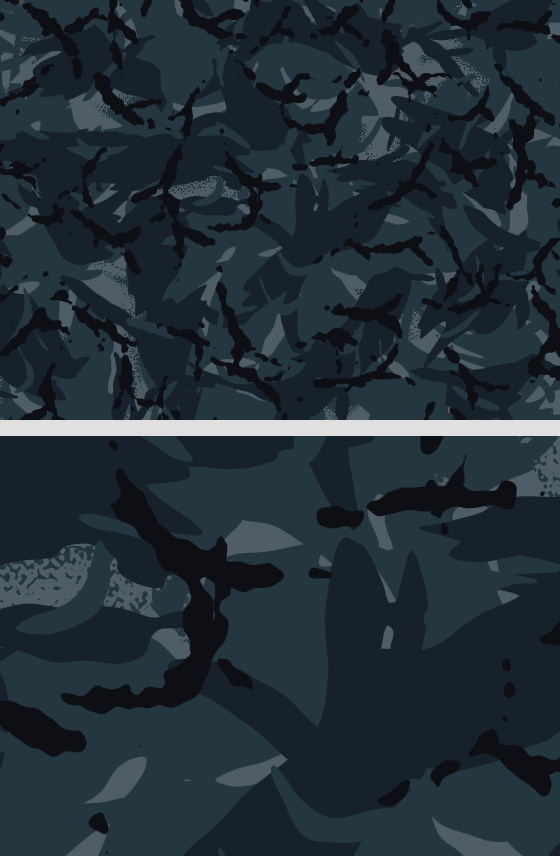
Top: the whole. Bottom: its middle third, enlarged.
Give the GLSL for this pattern, as a Shadertoy shader.

```glsl
#define PALE   vec3(0.31, 0.37, 0.40)
#define SLATE  vec3(0.14, 0.21, 0.25)
#define NAVY   vec3(0.09, 0.13, 0.17)
#define BLACK  vec3(0.05, 0.06, 0.08)
#define BEND   1.1      // arc depth relative to stroke length
#define SPREAD 2.6      // range of stroke angles, radians
#define WARP   0.05     // large-scale flow distortion
#define FINGERS 30.0    // bristle frequency at stroke ends
#define STIPPLE_WIDTH 0.035
#define STIPPLE_FREQ 230.0

vec2 hash2(vec2 p) {
    vec3 a = fract(p.xyx * vec3(0.1031, 0.1030, 0.0973));
    a += dot(a, a.yzx + 33.33);
    return fract((a.xx + a.yz) * a.zy);
}

// Gradient noise, roughly -0.7 to 0.7
float corner(vec2 cell, vec2 offset) {
    float angle = 6.2832 * hash2(cell).x;
    return dot(vec2(cos(angle), sin(angle)), offset);
}

float noise(vec2 p) {
    vec2 i = floor(p), f = p - i, e = vec2(1.0, 0.0);
    vec2 u = f * f * f * (f * (f * 6.0 - 15.0) + 10.0);
    return mix(mix(corner(i, f), corner(i + e, f - e), u.x),
               mix(corner(i + e.yx, f - e.yx), corner(i + e.xx, f - e.xx), u.x), u.y);
}

vec2 turn(vec2 p, float angle) {
    float c = cos(angle), s = sin(angle);
    return vec2(c * p.x + s * p.y, c * p.y - s * p.x);
}

// Curved stroke with bristly ends; size is half length and half width
float brush(vec2 q, vec2 size, float bend, float fray, float seed) {
    q.y -= bend * q.x * q.x / size.x;
    float reach = size.x * (1.0 + fray * noise(vec2(q.y * FINGERS, q.x * 3.0 + seed)));
    return (length(q / vec2(reach, size.y)) - 1.0) * size.y;
}

// Jittered grid of strokes; branch is the relative size of a side limb
float scatter(vec2 p, float cell, vec2 size, float lean, float fray, float branch, float seed) {
    float d = 1e3;
    vec2 home = floor(p / cell);
    for (int j = -1; j <= 1; j++)
    for (int i = -1; i <= 1; i++) {
        vec2 id = home + vec2(i, j);
        vec2 place = hash2(id + seed), shape = hash2(id + seed + 57.0);
        vec2 q = p - (id + 0.5 + 0.6 * (place - 0.5)) * cell;
        q = turn(q, lean + SPREAD * (shape.x - 0.5));
        vec2 r = size * mix(0.75, 1.2, shape.y);
        float bend = BEND * (fract(place.x * 7.0 + shape.y) - 0.4);
        d = min(d, brush(q, r, bend, fray, place.y * 50.0));
        if (branch > 0.0) {
            float side = place.y > 0.5 ? 1.0 : -1.0;
            vec2 limb = turn(q - vec2(0.2 * r.x, 0.0), side * mix(0.6, 1.3, place.x));
            limb.x -= 0.35 * r.x;
            d = min(d, brush(limb, r * vec2(branch, 0.8), -bend, fray, place.x * 50.0));
        }
    }
    return d;
}

float cover(float d) {
    return clamp(0.5 - d / clamp(fwidth(d), 1e-5, 0.02), 0.0, 1.0);
}

void mainImage(out vec4 fragColor, in vec2 fragCoord) {
    vec2 uv = fragCoord / iResolution.y;
    vec2 p = uv + WARP * vec2(noise(uv * 3.0 + 11.0), noise(uv * 3.0 + 47.0));
    float swell = noise(p * 7.0 + 5.0);
    float ripple = noise(p * 22.0);
    float lumps = noise(uv * 60.0);

    // Broad slate sweeps and pale streaks
    float slateD = scatter(p, 0.28, vec2(0.20, 0.13), 0.3, 0.8, 0.0, 13.0)
                 + 0.05 * swell + 0.006 * ripple;
    float paleD = scatter(p, 0.20, vec2(0.09, 0.017), 0.3, 0.9, 0.0, 131.0)
                + 0.008 * ripple;
    vec3 color = mix(PALE, SLATE, cover(slateD));
    color = mix(color, PALE, cover(paleD));

    // Fine stipple fading out from the slate edges
    float fade = slateD / STIPPLE_WIDTH;
    float dots = smoothstep(-0.1, 0.1, noise(uv * STIPPLE_FREQ) - mix(-0.15, 0.4, fade));
    float patches = smoothstep(-0.05, 0.05, noise(uv * 5.0 + 31.0));
    color = mix(color, SLATE, dots * patches * step(0.0, fade) * step(fade, 1.0));

    // Navy masses with narrower navy strokes
    float navyD = scatter(p, 0.26, vec2(0.15, 0.063), 0.1, 0.9, 0.0, 271.0)
                + 0.04 * noise(p * 8.0 + 21.0) + 0.006 * ripple;
    float strokeD = scatter(p, 0.19, vec2(0.10, 0.0195), 0.4, 0.9, 0.0, 389.0)
                  + 0.010 * ripple;
    color = mix(color, NAVY, cover(min(navyD, strokeD)));

    // Slate slivers
    float sliverD = scatter(p, 0.15, vec2(0.055, 0.0105), 0.4, 0.7, 0.0, 523.0)
                  + 0.008 * ripple;
    color = mix(color, SLATE, cover(sliverD));

    // Knobbly black twigs
    float twigD = scatter(p, 0.17, vec2(0.09, 0.0115), -0.5, 0.3, 0.55, 677.0)
                + 0.014 * noise(uv * 24.0 + 9.0) + 0.008 * lumps;
    color = mix(color, BLACK, cover(twigD));

    fragColor = vec4(color, 1.0);
}
```
